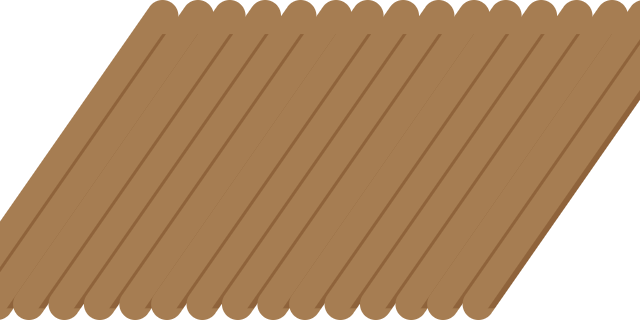
Give the GLSL for this pattern, as a WebGL 2 fragment shader.

```glsl
#version 300 es
precision highp float;

uniform vec2 u_resolution;
out vec4 outColor;

// Antialiased coverage of the region where the distance is negative
float cover(float dist) {
    return clamp(0.5 - dist * u_resolution.y, 0.0, 1.0);
}

float capsule(vec2 p, vec2 a, vec2 b, float radius) {
    vec2 axis = b - a;
    float along = clamp(dot(p - a, axis) / dot(axis, axis), 0.0, 1.0);
    return length(p - a - axis * along) - radius;
}

void main() {
    // Canvas height is one unit
    vec2 p = gl_FragCoord.xy / u_resolution.y;
    vec3 wood = vec3(0.65, 0.49, 0.32);
    vec3 shade = vec3(0.56, 0.39, 0.23);
    vec3 color = vec3(1.0);

    vec2 lean = vec2(0.6276, 0.901);
    vec2 across = normalize(vec2(lean.y, -lean.x));

    // Slanted sticks, each overlapping the one on its left
    for (int i = 0; i < 16; i++) {
        // Every fourth gap is tighter and hides the shaded edge
        float n = float(i);
        float tighten = 0.01146 * floor((n + 2.0) / 4.0);
        vec2 top = vec2(0.508 + 0.1107 * n - tighten, 0.9505);
        vec2 bottom = top - lean;
        float stick = cover(capsule(p, bottom, top, 0.0495));

        // Shaded strip on the right edge, cut level at both ends
        float strip = cover(0.0319 - dot(p - bottom, across));
        strip *= cover(abs(p.y - 0.465) - 0.4285);

        color = mix(color, mix(wood, shade, strip), stick);
    }

    outColor = vec4(color, 1.0);
}
```
